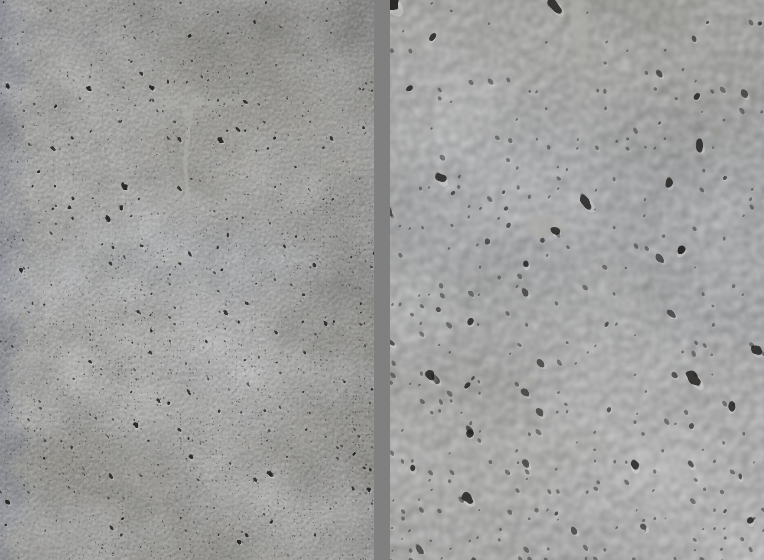
Left: the whole. Right: its middle third, enlarged.
A Shadertoy shader for this texture:

```glsl
// Weathered grey concrete wall with cloudy stains, air pores and a pale drip.

vec2 hash2(vec2 p) {
    vec3 h = fract(p.xyx * vec3(0.1031, 0.1030, 0.0973));
    h += dot(h, h.yzx + 33.33);
    return fract((h.xx + h.yz) * h.zy);
}

float corner(vec2 cell, vec2 offset) {
    float angle = 6.2832 * hash2(cell).x;
    return dot(vec2(cos(angle), sin(angle)), offset);
}

// Gradient noise, roughly -0.7 to 0.7
float noise(vec2 p) {
    vec2 i = floor(p), f = p - i;
    vec2 u = f * f * f * (f * (f * 6.0 - 15.0) + 10.0);
    vec2 e = vec2(1, 0);
    return mix(mix(corner(i, f), corner(i + e, f - e), u.x),
               mix(corner(i + e.yx, f - e.yx), corner(i + 1.0, f - 1.0), u.x), u.y);
}

float fbm(vec2 p) {
    float sum = 0.0, amp = 0.5;
    for (int i = 0; i < 5; i++) {
        sum += amp * noise(p);
        p = mat2(1.6, 1.2, -1.2, 1.6) * p + 7.3;
        amp *= 0.5;
    }
    return sum;
}

// Soft elliptical spot, 1 at its centre
float spot(vec2 p, vec2 centre, vec2 size) {
    vec2 q = (p - centre) / size;
    return exp(-dot(q, q));
}

// One pore at most per cell: x = dark hole, y = lit lower lip
vec2 pores(vec2 p, float scale, float radius, float chance, float pixel) {
    vec2 cell = floor(p * scale) + scale;
    vec2 centre = (cell - scale + mix(vec2(0.3), vec2(0.7), hash2(cell + 41.0))) / scale;
    vec2 pick = hash2(cell);
    float crowd = mix(1.5, 0.6, smoothstep(0.5, 1.2, centre.y)) * (1.0 + 1.6 * noise(centre * 4.0 + 5.0));
    float present = step(pick.x, chance * crowd);
    float r = radius * mix(0.5, 1.15, pick.y * pick.y);
    vec2 q = p - centre;
    q.x += q.y * (pick.y - 0.5);
    q *= vec2(1.1, mix(0.75, 1.1, fract(pick.y * 17.0)));
    float ragged = noise(p * 130.0) * r * 0.7;
    float hole = 1.0 - smoothstep(-0.6 * pixel, 0.6 * pixel, length(q) + ragged - r);
    float lip = 1.0 - smoothstep(-0.6 * pixel, 0.8 * pixel, length(q + r * vec2(-0.25, 0.6)) - r);
    return present * vec2(hole, lip * (1.0 - hole));
}

void mainImage(out vec4 fragColor, in vec2 fragCoord) {
    vec2 p = fragCoord / iResolution.x;
    float pixel = 1.0 / iResolution.x;

    // Broad clouds and stained regions
    float cloud = fbm(p * vec2(2.6, 3.2) + 3.0);
    float mottle = fbm(p * 9.0 + 20.0);
    float stain = 0.8 * spot(p, vec2(0.72, 1.16), vec2(0.38, 0.16))
                + 0.6 * spot(p, vec2(0.15, 0.25), vec2(0.25, 0.07))
                + 0.5 * spot(p, vec2(0.6, 0.33), vec2(0.3, 0.12))
                + 0.5 * spot(p, vec2(0.55, 0.0), vec2(0.5, 0.1));
    stain *= clamp(0.7 + 2.0 * mottle + cloud, 0.0, 1.6);
    float value = 0.628 + 0.17 * cloud + 0.10 * mottle - 0.06 * stain;
    value += 0.03 * spot(p, vec2(0.3, 0.8), vec2(0.5, 0.4));
    value -= 0.05 * smoothstep(1.25, 1.5, p.y) + 0.03 * smoothstep(0.8, 1.0, p.x);

    // Warm in the stains, cool along the left edge
    float warm = clamp(0.35 + 0.8 * stain - 1.5 * cloud, 0.0, 1.2);
    vec3 color = value - warm * vec3(0.0, 0.003, 0.02);
    float edge = 1.0 - smoothstep(0.0, 0.11, p.x + 0.12 * mottle);
    color += edge * vec3(-0.07, -0.06, -0.035);
    color += vec3(-0.005, 0.0, 0.012) * spot(p, vec2(0.5, 0.8), vec2(0.5, 0.13));

    // Pale drip with a splash above it, and a smooth oval patch
    float bend = 0.5 + 0.012 * noise(vec2(p.y * 9.0, 2.0));
    float width = 0.005 + 0.004 * noise(vec2(p.y * 22.0, 8.0)) + 0.012 * smoothstep(1.15, 1.22, p.y);
    float drip = 1.0 - smoothstep(width - 0.002, width + 0.003, abs(p.x - bend));
    drip *= smoothstep(0.88, 0.98, p.y) * (1.0 - smoothstep(1.19, 1.23, p.y));
    float splash = spot(p, vec2(0.52, 1.225), vec2(0.13, 0.03))
                 * smoothstep(-0.06, 0.16, fbm(p * vec2(11.0, 24.0)));
    float oval = 1.0 - smoothstep(0.8, 1.1, length((p - vec2(0.472, 0.797)) / vec2(0.02, 0.011)) + 0.6 * mottle);
    float pale = max(max(drip, splash), oval);
    color = mix(color, vec3(0.68, 0.68, 0.66), 0.65 * pale);

    // Gritty surface, lit from above
    float grit = noise(p * 150.0) + 0.6 * noise(p * 75.0 + 9.0);
    float relief = noise(p * 95.0 + vec2(0.15, -0.35)) - noise(p * 95.0);
    color += (0.055 * grit + 0.07 * relief) * (1.0 - 0.6 * pale);

    // Pale and tan aggregate, mostly on the left
    vec2 grain = pores(p + 3.7, 85.0, 0.0038, 0.13, pixel);
    float exposed = 0.2 + 0.8 * spot(p, vec2(0.03, 0.72), vec2(0.2, 0.32));
    vec3 aggregate = mix(vec3(0.75, 0.74, 0.71), vec3(0.64, 0.58, 0.50), step(0.15, noise(p * 30.0)));
    color = mix(color, aggregate, 0.6 * exposed * grain.x);

    // Air pores, from pinholes to large voids
    float scale = 115.0, radius = 0.0021, chance = 0.10, depth = 0.45;
    for (int i = 0; i < 4; i++) {
        vec2 pore = pores(p + float(i) * 1.37, scale, radius, chance, pixel);
        color += 0.10 * pore.y * depth;
        color = mix(color, vec3(0.14, 0.135, 0.13), depth * pore.x);
        scale *= 0.58;
        radius *= 1.55;
        chance *= 0.82;
        depth = min(depth + 0.2, 0.95);
    }
    fragColor = vec4(clamp(color, 0.0, 1.0), 1.0);
}
```
